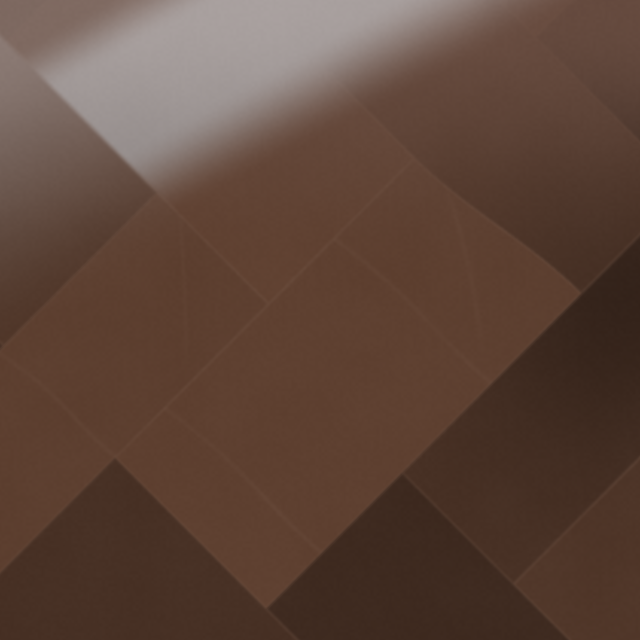
Give the GLSL for this texture, as a Shadertoy shader.

```glsl
const vec3 TILE = vec3(0.315, 0.214, 0.161);
const vec3 SEAM = vec3(0.46, 0.35, 0.29);
const vec3 HAZE = vec3(0.54, 0.42, 0.38);
const vec3 SHEEN = vec3(0.655, 0.625, 0.62);
const vec2 ORIGIN = vec2(0.465, 0.895);  // lattice corner on the diagonal axes
const float COLUMN = 0.468;              // lattice step along the first diagonal
const float WIDE_ROW = 0.472;            // rows alternate wide and narrow
const float ROW_PAIR = 0.82;
const float SEAM_WIDTH = 0.002;
const float SEAM_OPACITY = 0.34;
const float CREASE_WIDTH = 0.006;
const float CREASE_OPACITY = 0.2;
const float CREASE_STEP = 0.25;          // crease shift from row to row
const float TONE_RANGE = 0.21;
const float GRAIN = 0.009;
const float SOFTNESS = 0.0017;           // spacing of the blur samples
const vec2 POOL = vec2(0.97, 0.56);      // centre of the dark area

float hash(vec2 p) {
    return fract(sin(dot(p, vec2(127.1, 311.7))) * 43758.5453);
}

float noise(vec2 p) {
    vec2 i = floor(p), f = fract(p);
    f = f * f * (3.0 - 2.0 * f);
    return mix(mix(hash(i), hash(i + vec2(1, 0)), f.x),
               mix(hash(i + vec2(0, 1)), hash(i + vec2(1, 1)), f.x), f.y);
}

float bump(float x, float centre) {
    float d = (x - centre) / 0.15;
    return exp(-d * d);
}

float line(float d, float width) {
    return 1.0 - smoothstep(0.0, width, abs(d));
}

// Position of a lattice corner on the diagonal axes
vec2 corner(vec2 n) {
    float pair = floor(n.y * 0.5);
    return ORIGIN + vec2(n.x * COLUMN, pair * ROW_PAIR + (n.y - 2.0 * pair) * WIDE_ROW);
}

// Diagonal axes, with the columns slightly out of true
vec2 diagonal(vec2 uv) {
    float s = uv.x + uv.y, w = uv.x - uv.y + 1.0;
    float low = smoothstep(0.9, 1.37, w);
    s += bump(s, 0.92) * mix(-0.012, 0.045, low) + bump(s, 1.78) * 0.09
       - bump(s, 1.43) * 0.05 * low;
    return vec2(s, w);
}

vec3 surface(vec2 uv) {
    vec2 p = diagonal(uv);

    // Herringbone: lattice cell, then the two-cell tile that owns it
    vec2 q = p - ORIGIN;
    float pair = floor(q.y / ROW_PAIR);
    vec2 cell = vec2(floor(q.x / COLUMN), 2.0 * pair + step(WIDE_ROW, q.y - pair * ROW_PAIR));
    float phase = mod(cell.x - cell.y, 4.0);
    bool lengthwise = phase < 1.5;
    vec2 id = cell;
    if (lengthwise) id.x -= step(0.5, phase);
    else id.y -= step(phase, 2.5);
    vec2 lo = corner(id);
    vec2 hi = corner(id + (lengthwise ? vec2(2, 1) : vec2(1, 2)));
    vec2 edge = min(p - lo, hi - p);
    float edgeDistance = min(edge.x, edge.y) * 0.7071;

    // Tone of each tile, evened out by haze toward the top
    float haze = smoothstep(0.55, 1.0, uv.y);
    float tone = sin(dot(id, vec2(-1.4, 2.8)) + 2.2) - (lengthwise ? 0.0 : 0.1);
    tone *= 1.0 - 0.85 * haze;
    vec3 color = TILE * (1.0 + TONE_RANGE * tone);
    vec2 fromPool = (uv - POOL) / vec2(0.25, 0.27);
    color *= 1.0 - 0.2 * (1.0 - tone) * exp(-dot(fromPool, fromPool));
    color = mix(color, HAZE, 0.42 * haze);

    // Faint creases across the paler lengthwise tiles
    if (lengthwise) {
        vec2 local = (p - lo) / (hi - lo);
        float fade = smoothstep(-0.2, 0.5, tone) * (0.6 + 0.4 * noise(uv * 9.0));
        for (int i = 0; i < 2; i++) {
            float at = 0.18 + 0.565 * float(i) + CREASE_STEP * id.y;
            float bend = 0.03 * (local.y - 0.5) + 0.008 * sin(local.y * 5.0);
            float d = (local.x - at - bend) * (hi.x - lo.x) * 0.7071;
            color = mix(color, SEAM, CREASE_OPACITY * fade * line(d, CREASE_WIDTH));
        }
        float slant = (local.x - 0.975 + 0.32 * (local.y - 0.28)) * 0.55;
        float span = smoothstep(0.1, 0.3, local.y) * (1.0 - smoothstep(0.7, 0.95, local.y));
        color = mix(color, SEAM, 0.7 * CREASE_OPACITY * fade * span * line(slant, CREASE_WIDTH));
    }

    // Pale seams between tiles, lost in the haze
    float wear = 0.6 + 0.4 * noise(uv * 6.0 + 3.0);
    float seam = line(edgeDistance, 2.0 * SEAM_WIDTH);
    color = mix(color, SEAM, SEAM_OPACITY * wear * (1.0 - 0.5 * haze) * seam);

    // Soft band of reflected light, weaker on the tiles to its left
    float across = uv.y - 0.55 * uv.x;
    float blur = 0.05 + 0.03 * uv.x;
    float band = smoothstep(0.57 - blur, 0.60 + blur, across);
    band *= 1.0 - 0.65 * smoothstep(0.81, 0.91, across);
    float left = 0.54 * smoothstep(0.44, 0.90, across);
    float glow = mix(left, 0.97 * band, smoothstep(0.925, 0.941, p.x));
    vec3 sheen = SHEEN * (0.90 + 0.12 * smoothstep(0.7, 1.0, uv.y));
    return mix(color, sheen, glow);
}

void mainImage(out vec4 fragColor, in vec2 fragCoord) {
    vec2 uv = fragCoord / iResolution.xy;

    // Slight blur from a three by three grid of samples
    vec3 color = vec3(0.0);
    for (int i = 0; i < 9; i++) {
        vec2 offset = vec2(i % 3, i / 3) - 1.0;
        color += surface(uv + offset * SOFTNESS) / 9.0;
    }

    // Fine grain and broad mottling
    color += GRAIN * (noise(uv * 210.0) + noise(uv * 14.0) - 1.0);
    fragColor = vec4(clamp(color, 0.0, 1.0), 1.0);
}
```
